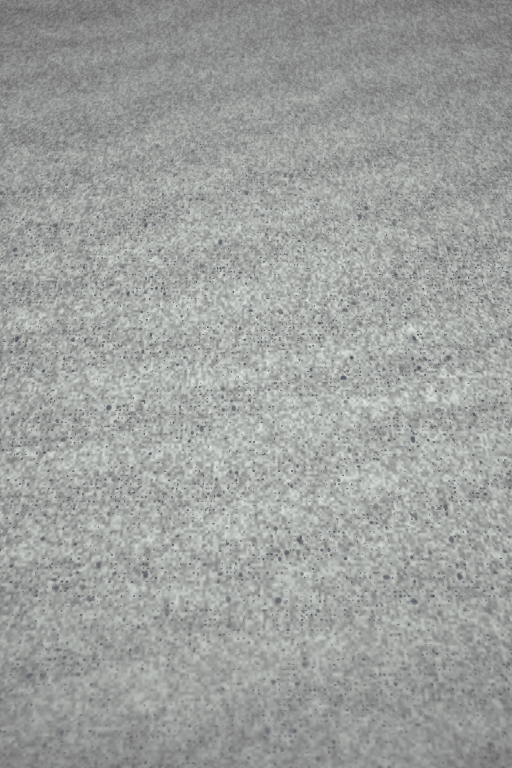
Write a Shadertoy shader that draws this texture.

```glsl
// Pale grey sand seen at a slant, with faint ripples climbing to the right.
// A log-perspective map scales layered grain noise and scattered dark specks;
// the focus is sharpest halfway up, and the light falls off to the edges.

const vec3 PALE_TINT = vec3(0.990, 1.012, 0.994);
const vec3 DARK_TINT = vec3(1.0, 1.0, 1.004);
const vec3 BLUE_SPECK = vec3(0.25, 0.27, 0.33);
const vec3 BROWN_SPECK = vec3(0.38, 0.36, 0.33);
const float HORIZON = 1.7;
const float FOCUS_HEIGHT = 0.48;

float hash(vec2 p) {
    vec3 q = fract(p.xyx * 0.1031);
    q += dot(q, q.yzx + 33.33);
    return fract((q.x + q.y) * q.z);
}

float valueNoise(vec2 p) {
    vec2 cell = floor(p);
    vec2 f = fract(p);
    f = f * f * (3.0 - 2.0 * f);
    float low = mix(hash(cell), hash(cell + vec2(1.0, 0.0)), f.x);
    float high = mix(hash(cell + vec2(0.0, 1.0)), hash(cell + 1.0), f.x);
    return mix(low, high, f.y);
}

// Noise centred on zero
float signedNoise(vec2 p) {
    return valueNoise(p) - 0.5;
}

// Equal steps on the ground shrink towards the horizon
vec2 groundPosition(vec2 p) {
    float nearness = HORIZON - p.y;
    return vec2(p.x / nearness, -log(nearness)) + 3.0;
}

// Uneven slanted bands, from -1 in the troughs to 1 on the crests
float ripples(vec2 ground) {
    float warp = 0.06 * signedNoise(ground * vec2(4.0, 9.0))
               + 0.025 * signedNoise(ground * vec2(14.0, 30.0));
    float wave = sin((ground.y - 0.23 * ground.x + warp) * 82.0);
    float strength = 0.45 + 0.9 * valueNoise(ground * vec2(6.0, 15.0) + 7.0);
    return wave * strength;
}

// One jittered speck per cell: x is coverage, y is a random shade
vec2 specks(vec2 p, float chance, float softness) {
    vec2 cell = floor(p);
    vec2 jitter = vec2(hash(cell + 11.0), hash(cell + 47.0));
    vec2 offset = fract(p) - mix(vec2(0.36), vec2(0.64), jitter);
    float stretch = mix(0.75, 1.25, hash(cell + 71.0));
    float radius = mix(0.12, 0.27, hash(cell + 29.0));
    float dist = length(offset * vec2(stretch, 1.0 / stretch));
    float body = 1.0 - smoothstep(radius - softness, radius + softness, dist);
    float present = step(hash(cell + 83.0), chance);
    return vec2(body * present, hash(cell + 97.0));
}

float edgeLight(vec2 uv) {
    vec2 d = uv - vec2(0.52, 0.46);
    return 0.702 - 0.20 * d.x * d.x - 0.60 * d.y * d.y;
}

void mainImage(out vec4 fragColor, in vec2 fragCoord) {
    vec2 uv = fragCoord / iResolution.xy;
    vec2 p = vec2((fragCoord.x - 0.5 * iResolution.x) / iResolution.y, uv.y);
    vec2 ground = groundPosition(p);
    float defocus = smoothstep(0.12, 0.52, abs(uv.y - FOCUS_HEIGHT));
    float ripple = ripples(ground);

    // Light, ripples and soft mottling
    float tone = edgeLight(uv) + 0.019 * ripple;
    tone += 0.04 * signedNoise(ground * vec2(45.0, 75.0));

    // Fine grain, coarser where the focus is lost
    float fine = signedNoise(ground * 390.0);
    float medium = signedNoise(ground * 230.0 + 19.0);
    float coarse = signedNoise(ground * 130.0 + 53.0);
    tone += fine * mix(0.22, 0.09, defocus);
    tone += medium * mix(0.13, 0.09, defocus);
    tone += coarse * 0.04;
    vec3 color = tone * mix(DARK_TINT, PALE_TINT, smoothstep(0.48, 0.66, tone));

    // Dark specks from small and common to large and rare, thickest in troughs
    float frequency = 240.0;
    float chance = 0.24;
    for (int i = 0; i < 3; i++) {
        float localChance = chance * (1.0 - 0.6 * clamp(ripple, -1.0, 1.0));
        vec2 speck = specks(ground * frequency + float(i) * 37.0,
                            localChance, mix(0.10, 0.22, defocus));
        vec3 speckColor = mix(BLUE_SPECK, BROWN_SPECK, speck.y);
        float opacity = mix(0.75, 0.30, speck.y) * mix(1.0, 0.60, defocus);
        opacity *= 1.0 - 0.5 * smoothstep(0.70, 1.0, uv.y);
        color = mix(color, speckColor, speck.x * opacity);
        frequency *= 0.62;
        chance *= 0.55;
    }

    fragColor = vec4(clamp(color, 0.0, 1.0), 1.0);
}
```
